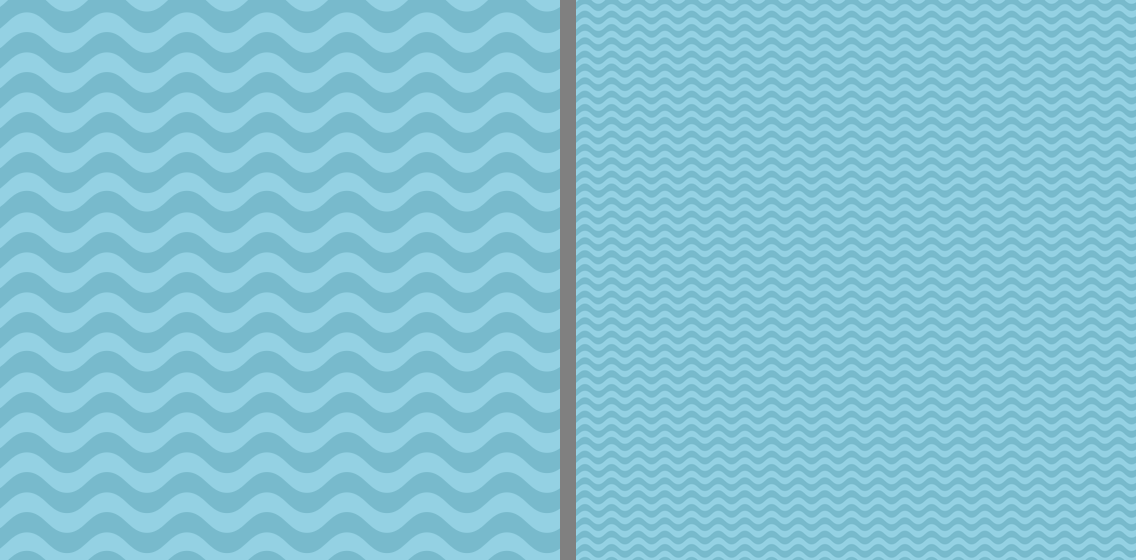
Left: one tile. Right: repeated 3 by 3.
A WebGL 1 fragment shader for this pattern:

```glsl
precision highp float;

uniform vec2 u_resolution;

const float TAU = 6.2831853;
const vec2 REPEATS = vec2(7.0, 14.0);

// Wave height in x and its slope in y: a cosine with steeper flanks
vec2 wave(float angle) {
    float height = cos(angle) - 0.03 * cos(3.0 * angle);
    float slope = -sin(angle) + 0.09 * sin(3.0 * angle);
    return 0.259 * vec2(height, slope) / 0.97;
}

// Three of the fourteen bands are slightly thinner
float bandThickness(float row) {
    float thin = step(10.5, mod(3.0 * row + 1.0, REPEATS.y));
    return mix(0.492, 0.46, thin);
}

void main() {
    vec2 uv = gl_FragCoord.xy / u_resolution;

    // Rows count downward from the top edge and bend with the wave
    vec2 w = wave(TAU * (REPEATS.x * uv.x - 0.336));
    float level = REPEATS.y * (1.0 - uv.y) - 0.569 + w.x;
    float row = floor(level + 0.25);
    float offset = level - row;

    // Signed distance to the band edges, smoothed over one pixel
    float halfBand = 0.5 * bandThickness(row);
    float edge = halfBand - abs(offset - halfBand);
    vec2 gradient = vec2(TAU * REPEATS.x * w.y, -REPEATS.y);
    float pixel = length(gradient / u_resolution);
    float light = clamp(edge / pixel + 0.5, 0.0, 1.0);

    vec3 color = mix(vec3(0.47, 0.73, 0.80), vec3(0.58, 0.82, 0.89), light);
    gl_FragColor = vec4(color, 1.0);
}
```
